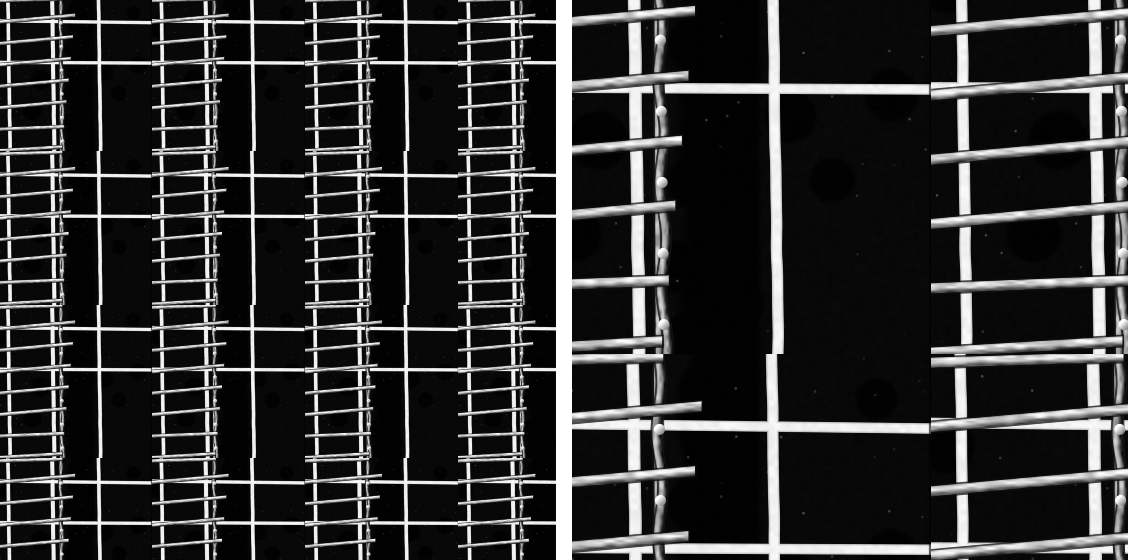
Left, the full canvas; right, a detail of the centre.
Reproduce this pattern procedurally as a Shadertoy shader.

```glsl
// Repeating wire ladder with beaded side wire over a white grid on speckled black

float hash(vec2 p) {
    p = fract(p * vec2(0.1031, 0.1137));
    p += dot(p, p.yx + 33.33);
    return fract((p.x + p.y) * p.x * 17.3);
}

float noise(vec2 p) {
    vec2 i = floor(p), f = fract(p);
    f = f * f * (3.0 - 2.0 * f);
    return mix(mix(hash(i), hash(i + vec2(1, 0)), f.x),
               mix(hash(i + vec2(0, 1)), hash(i + vec2(1, 1)), f.x), f.y);
}

// Coverage of a shape from its signed distance
float cover(float dist, float pixel) {
    return 1.0 - smoothstep(-0.6 * pixel, 0.6 * pixel, dist);
}

// Round rod tone: v runs from -1 (lit side) to 1 (shaded side)
float rodTone(float v, float grain) {
    return mix(0.86, 0.24, smoothstep(-0.3, 1.1, v)) - 0.25 * smoothstep(-0.6, -1.1, v)
         + 0.3 * (grain - 0.5);
}

// Nearly black ground with soft darker discs and faint dust
float ground(vec2 p, float pixel) {
    float tone = 0.024 + 0.012 * noise(p * 0.5);
    float dark = smoothstep(98.0, 104.0, p.x + 8.0 * noise(p * 0.06))
               * smoothstep(134.0, 130.0, p.x);
    for (int i = 0; i < 16; i++) {
        float k = float(i);
        vec2 center = vec2(hash(vec2(k, 3.7)), hash(vec2(k, 9.1))) * 210.0;
        dark = max(dark, 1.0 - smoothstep(-1.5, 1.5, length(p - center) - 9.0 - 5.0 * hash(vec2(k, 5.3))));
    }
    tone *= 1.0 - 0.8 * dark;
    vec2 cell = floor(p / 7.0);
    vec2 speck = (cell + 0.2 + 0.6 * vec2(hash(cell + 11.0), hash(cell + 47.0))) * 7.0;
    float present = step(0.91, hash(cell + 83.0));
    return tone + 0.25 * present * hash(cell + 29.0) * cover(length(p - speck) - 0.6, pixel);
}

void mainImage(out vec4 fragColor, in vec2 fragCoord) {
    // Canvas height is 768 units, one repeat is 210.4; y runs downward
    float pixel = 768.0 / iResolution.y;
    vec2 canvas = vec2(fragCoord.x, iResolution.y - fragCoord.y) * pixel;
    vec2 p = mod(canvas + vec2(2.5, 3.0), 210.4);
    float down = p.y / 210.4, across = p.x / 210.4;
    float tone = ground(p, pixel);

    // White grid, leaning slightly
    float lean = 3.0 * down + 0.5 * (noise(vec2(p.y * 0.08, 2.0)) - 0.5);
    float grid = abs(p.x - 13.3 - lean) - 2.6;
    grid = min(grid, abs(p.x - 74.0 - lean) - 2.9);
    grid = min(grid, abs(p.x - 137.5 - lean) - 2.6);
    grid = min(grid, abs(p.y - 31.5 - 2.6 * across) - 2.4);
    grid = min(grid, abs(p.y - 88.5 - across) - 2.4);
    float white = 0.98 - 0.18 * smoothstep(-1.2, 0.0, grid) - 0.06 * noise(p * 0.4);
    tone = mix(tone, white, cover(grid, pixel));

    // Two side wires: one straight, one drifting around it
    for (int i = 0; i < 2; i++) {
        float drift = i == 0 ? 0.8 * down : 3.2 * down + 1.3 * sin(p.y * 0.13);
        float v = (p.x - 85.6 - drift) / 2.0;
        float wire = rodTone(v, noise(p * vec2(0.9, 0.35) + float(i) * 31.0)) - 0.16;
        tone = mix(tone, 0.08, 0.8 * cover(abs(v) * 2.0 - 2.7, pixel));
        tone = mix(tone, wire, cover(abs(v) * 2.0 - 1.9, pixel));
    }

    // Rungs rise to the right; their free ends shorten down the ladder
    for (int i = 0; i < 8; i++) {
        float k = float(i);
        float rise = i == 0 ? 0.03 : (i == 6 ? 0.04 : (i == 7 ? 0.06 : 0.09));
        float end = i == 0 ? 88.0 : 108.5 - 3.0 * k;
        float v = (p.y - 4.0 - 29.4 * k + rise * p.x) / 2.3;
        float rung = max(abs(v) * 2.3 - 2.3, p.x - end);
        tone = mix(tone, 0.05, 0.75 * cover(rung - 0.7, pixel));
        float metal = rodTone(v, noise(vec2(p.x * 0.22, p.y * 0.9 + k * 7.0)));
        tone = mix(tone, metal, cover(rung, pixel));
    }

    // Pale beads along the side wire
    float step_y = 32.5;
    float bead = clamp(round((p.y - 34.5) / step_y), 0.0, 5.0);
    vec2 offset = p - vec2(86.3 + 0.4 * bead, 34.5 + step_y * bead);
    float beadTone = 0.82 - 0.09 * (offset.x + offset.y);
    tone = mix(tone, beadTone, cover(length(offset) - 2.5, pixel));

    // Thin dark seam between repeats
    tone *= 1.0 - 0.6 * cover(210.4 - p.x - 1.0, pixel);
    fragColor = vec4(vec3(clamp(tone, 0.0, 1.0)), 1.0);
}
```
